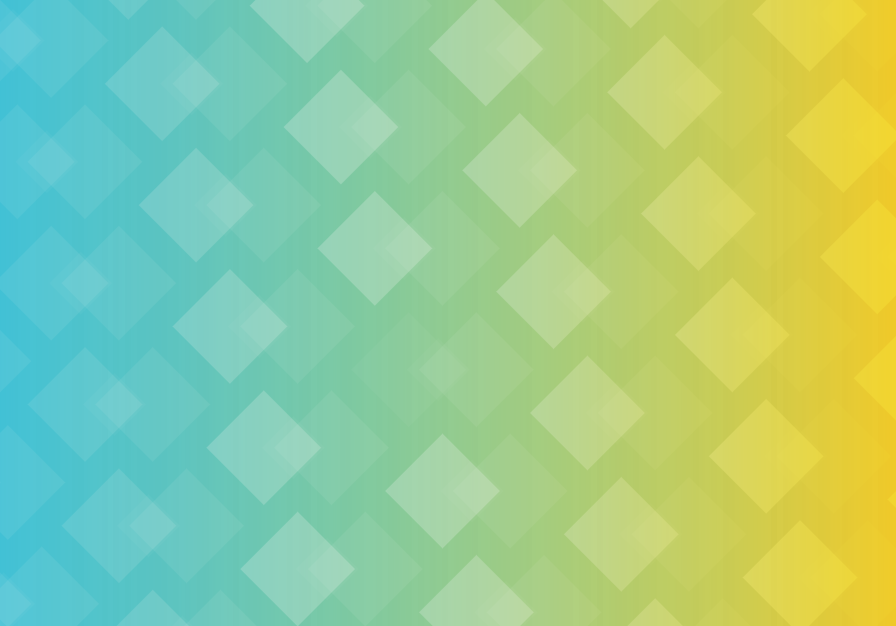
Write a Shadertoy shader that draws this background.

```glsl
const vec2 ORIGIN = vec2(0.181, 0.0935);     // one lattice point, y measured downwards
const vec2 STEP_DOWN = vec2(0.0378, 0.1354);
const vec2 STEP_SIDE = vec2(0.1995, 0.0483);
const float HALF_SIZE = 0.0640;
const float INNER_SIZE = 0.0350;
const vec2 ECHO_SHIFT = vec2(0.0755, 0.0);
const vec2 INNER_SHIFT = vec2(0.0330, 0.0);
const float ECHO_ALPHA = 0.075;
const float INNER_ALPHA = 0.035;
const vec2 DIM_CELL = vec2(2.0, 1.0);
const float DIM_FACTOR = 0.16;
const float STREAK_COUNT = 150.0;
const float STREAK_STRENGTH = 0.008;
const vec3 PALE = vec3(0.93, 0.95, 0.93);
const vec3 GOLD = vec3(0.97, 0.90, 0.20);
const vec3 RAMP[6] = vec3[6](
    vec3(0.26, 0.76, 0.84), vec3(0.37, 0.77, 0.75), vec3(0.50, 0.79, 0.63),
    vec3(0.64, 0.80, 0.50), vec3(0.78, 0.80, 0.34), vec3(0.94, 0.79, 0.16));

float hash(float n) {
    return fract(sin(n * 12.9898) * 43758.5453);
}

// Blue to gold, left to right
vec3 background(float x) {
    float t = clamp(x, 0.0, 0.9999) * 5.0;
    int i = int(t);
    return mix(RAMP[i], RAMP[i + 1], fract(t));
}

// Coverage of a diamond with an antialiased edge
float diamond(vec2 p, float size, float pixel) {
    float d = (abs(p.x) + abs(p.y) - size) * 0.7071;
    return 1.0 - smoothstep(-0.7 * pixel, 0.7 * pixel, d);
}

void mainImage(out vec4 fragColor, in vec2 fragCoord) {
    float pixel = 1.0 / iResolution.x;
    vec2 p = vec2(fragCoord.x, iResolution.y - fragCoord.y) * pixel;
    vec3 color = background(p.x);

    // Faint vertical streaks
    color += STREAK_STRENGTH * (hash(floor(p.x * STREAK_COUNT)) - 0.5);

    // Skewed lattice: nearest cell and its neighbours
    mat2 lattice = mat2(STEP_DOWN, STEP_SIDE);
    vec2 nearest = round(inverse(lattice) * (p - ORIGIN));
    vec3 tint = mix(PALE, GOLD, smoothstep(0.5, 1.05, p.x));

    for (int j = -1; j <= 1; j++) {
        for (int i = -1; i <= 1; i++) {
            vec2 cell = nearest + vec2(i, j);
            vec2 center = ORIGIN + lattice * cell;
            vec2 q = p - center;

            // Main diamonds fade towards the blue side
            float alpha = mix(0.07, 0.25, smoothstep(0.0, 0.4, center.x));
            alpha += 0.12 * smoothstep(0.65, 0.95, center.x);
            if (cell == DIM_CELL) alpha *= DIM_FACTOR;

            // Echo, inner diamond and main diamond
            color = mix(color, tint, ECHO_ALPHA * diamond(q - ECHO_SHIFT, HALF_SIZE, pixel));
            color = mix(color, tint, INNER_ALPHA * diamond(q - INNER_SHIFT, INNER_SIZE, pixel));
            color = mix(color, tint, alpha * diamond(q, HALF_SIZE, pixel));
        }
    }
    fragColor = vec4(color, 1.0);
}
```
